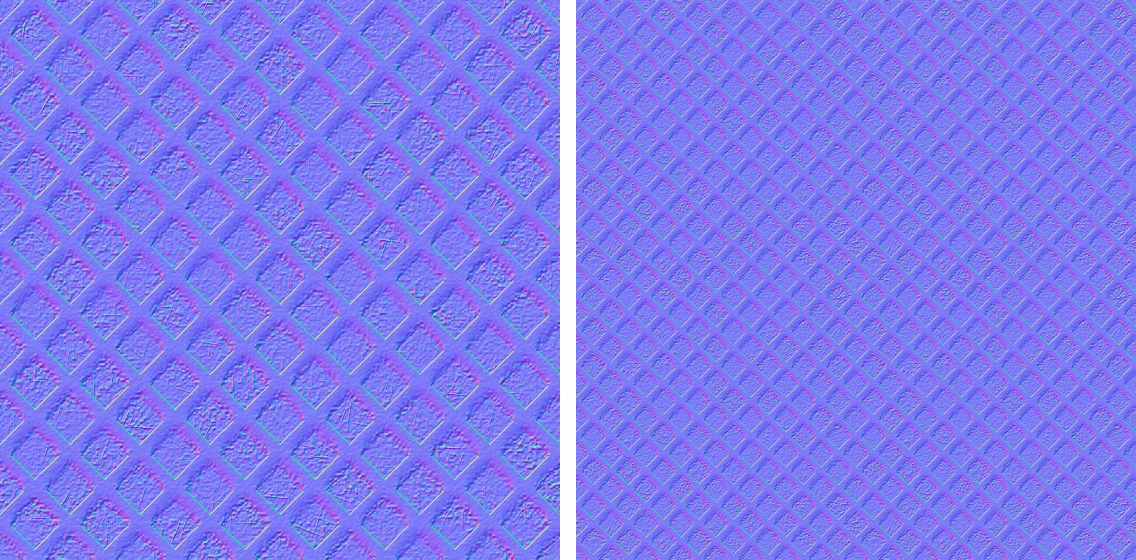
Left, the tile; right, the same tile 2 across and 2 down.
Reproduce this texture map procedurally as a WebGL 1 fragment shader.

```glsl
precision highp float;

uniform vec2 u_resolution;

float hash(vec2 p) {
  vec3 q = fract(vec3(p.xyx) * 0.1031);
  q += dot(q, q.yzx + 33.33);
  return fract((q.x + q.y) * q.z);
}

// Value noise that wraps after count cells
float noise(vec2 uv, vec2 count) {
  vec2 p = uv * count;
  vec2 i = floor(p);
  vec2 f = p - i;
  f = f * f * (3.0 - 2.0 * f);
  vec2 lo = mod(i, count);
  vec2 hi = mod(i + 1.0, count);
  return mix(mix(hash(lo), hash(vec2(hi.x, lo.y)), f.x),
             mix(hash(vec2(lo.x, hi.y)), hash(hi), f.x), f.y);
}

// Raised diamond: long slopes on the upper sides, thin lips on the lower ones
float diamond(vec2 local) {
  vec2 s = clamp((local - 0.33) / 0.27, 0.0, 1.0);
  vec2 slope = (1.0 - s) * (1.0 - s);
  // The lips fan out where they meet the groove crossings
  vec2 lipWidth = 0.024 + 0.5 * sqrt(s.yx);
  vec2 lip = smoothstep(vec2(0.0), lipWidth, local + 0.36);
  return slope.x * slope.y * lip.x * lip.y;
}

// Random broken cuts inside one diamond
float scratches(vec2 local, vec2 id) {
  float depth = 0.0;
  for (int i = 0; i < 5; i++) {
    vec2 seed = id + float(i) * vec2(17.0, 31.0);
    float angle = 0.2 + 2.2 * hash(seed + 3.0);
    vec2 dir = vec2(cos(angle), sin(angle));
    vec2 center = 0.5 * vec2(hash(seed + 7.0), hash(seed + 11.0)) - 0.25;
    vec2 d = local - center;
    float along = abs(dot(d, dir));
    float across = abs(dot(d, vec2(-dir.y, dir.x)));
    float halfLength = 0.1 + 0.3 * hash(seed + 13.0);
    float cut = (1.0 - smoothstep(0.002, 0.02, across))
              * (1.0 - smoothstep(0.4 * halfLength, halfLength, along));
    depth = max(depth, cut * step(0.55, hash(seed + 19.0)));
  }
  return depth;
}

float height(vec2 uv) {
  // Diagonal lattice: eight diamonds across and down, plus the offset rows
  vec2 q = 8.0 * vec2(uv.x + uv.y, uv.y - uv.x);
  q += 0.016 * (vec2(noise(uv, vec2(37.0)), noise(uv + 0.61, vec2(41.0))) - 0.5);
  vec2 cell = floor(q + 0.36);
  vec2 local = q - cell;
  vec2 id = mod(vec2(cell.x - cell.y, cell.x + cell.y), 16.0);

  float outer = max(local.x, local.y);
  float inner = min(local.x, local.y);
  float face = smoothstep(-0.35, -0.31, inner) * (1.0 - smoothstep(0.31, 0.36, outer));
  float crumble = smoothstep(0.27, 0.34, outer) * (1.0 - smoothstep(0.36, 0.5, outer))
                * smoothstep(-0.36, -0.3, inner);

  // Fine grain and pits, stronger in worn patches
  float patches = smoothstep(0.25, 0.8, noise(uv, vec2(21.0)));
  float wear = patches * (0.5 + hash(id + 41.0));
  float grain = noise(uv, vec2(230.0, 256.0)) - 0.5;
  float speck = noise(uv + 0.37, vec2(230.0)) - 0.5;
  float pits = smoothstep(0.6, 0.95, noise(uv, vec2(190.0, 170.0)));

  float h = 0.0056 * diamond(local);
  h += grain * (0.0006 + face * (0.0007 + 0.0009 * wear));
  h += speck * crumble * (0.0024 + 0.0028 * patches);
  h -= pits * (0.0003 + face * (0.0004 + 0.0016 * wear));
  h -= 0.0019 * face * scratches(local, id) * (0.3 + 0.6 * wear) * (1.0 + speck);
  return h;
}

void main() {
  vec2 uv = gl_FragCoord.xy / u_resolution;
  vec2 e = vec2(0.0009, 0.0);
  vec2 slope = vec2(height(uv + e.xy) - height(uv - e.xy),
                    height(uv + e.yx) - height(uv - e.yx)) / (2.0 * e.x);

  // Tangent-space normal with green pointing down, slightly softened
  vec3 normal = normalize(vec3(-slope.x - 0.02, slope.y - 0.03, 1.0));
  gl_FragColor = vec4(0.5 + 0.5 * normal * vec3(0.85, 0.95, 0.94), 1.0);
}
```
